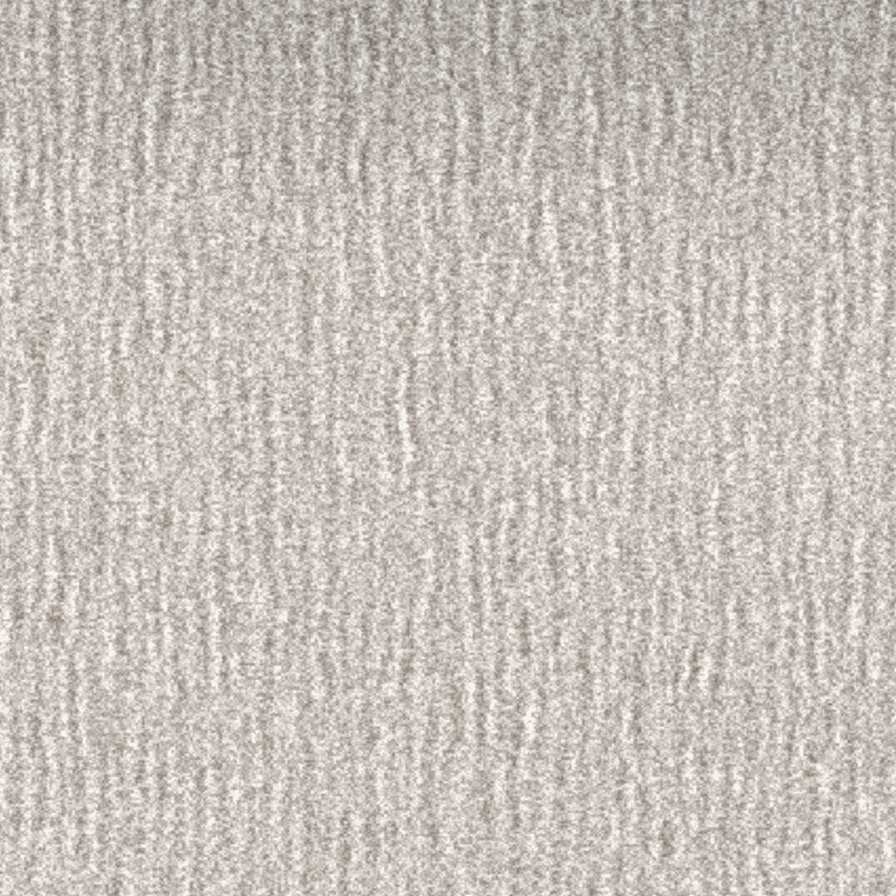
Write a Shadertoy shader that draws this texture.

```glsl
// Crinkled beige knit: wavering vertical ribs that fork and fade,
// covered by fine stitch grain and shaded darker along the top edge.
// Ribs are banded streak noise over a faint wave; the grain is fine noise.

const float TAU = 6.2831853;
const vec3 SHADOW_YARN = vec3(0.59, 0.55, 0.52);
const vec3 LIGHT_YARN = vec3(0.91, 0.89, 0.865);
const vec3 COOL_TINT = vec3(-0.012, 0.0, 0.012);

// Integer hash of a lattice cell, from 0 to 1
float hash(vec2 cell, uint seed) {
    uvec2 q = uvec2(ivec2(cell));
    uint h = q.x * 1597334677u ^ q.y * 3812015801u ^ seed * 2654435769u;
    h = (h ^ (h >> 16)) * 2246822519u;
    h = (h ^ (h >> 13)) * 3266489917u;
    return float((h ^ (h >> 16)) >> 8) / 16777216.0;
}

// Smooth value noise centred on zero
float noise(vec2 p, uint seed) {
    vec2 cell = floor(p);
    vec2 f = fract(p);
    f = f * f * (3.0 - 2.0 * f);
    float low = mix(hash(cell, seed), hash(cell + vec2(1, 0), seed), f.x);
    float high = mix(hash(cell + vec2(0, 1), seed), hash(cell + vec2(1, 1), seed), f.x);
    return mix(low, high, f.y) - 0.5;
}

// Upright streaks: noise without its broad part across x
float streaks(vec2 p, uint seed) {
    vec2 side = vec2(1, 0);
    return noise(p, seed) - 0.5 * (noise(p + side, seed) + noise(p - side, seed));
}

// Vertical folds: a faint wave under long and short streaks, all bent locally
float ribs(vec2 p, float count) {
    float drift = 0.013 * noise(p * vec2(14.0, 9.0), 1u)
                + 0.010 * noise(p * vec2(30.0, 22.0), 2u)
                + 0.004 * noise(p * vec2(70.0, 60.0), 3u);
    float x = (p.x + drift) * count;
    float wave = sin(TAU * x) * (0.35 + 0.4 * noise(p * vec2(20.0, 12.0), 4u));
    float folds = streaks(vec2(x * 2.0, p.y * 16.0), 5u);
    float creases = streaks(vec2(x * 2.4, p.y * 36.0), 6u);
    return wave + 1.25 * folds + 0.6 * creases;
}

// Fine stitches: irregular loops, loose fibres and a faint weave
float stitches(vec2 p, float rows) {
    float loops = noise(p * rows * vec2(1.06, 1.16), 7u);
    float fibres = noise(p * rows * 1.85, 8u);
    float weave = cos(TAU * p.x * rows * 0.5) * sin(TAU * p.y * rows);
    return 0.75 * loops + 0.55 * fibres + 0.04 * weave;
}

// Soft darkening towards the top, weaker at the left
float topShade(vec2 uv) {
    return smoothstep(0.68, 1.05, uv.y) * mix(0.6, 1.0, smoothstep(0.0, 0.4, uv.x));
}

void mainImage(out vec4 fragColor, in vec2 fragCoord) {
    vec2 uv = fragCoord / iResolution.xy;
    vec2 p = fragCoord / iResolution.y;

    float shade = topShade(uv);
    float patches = noise(p * vec2(5.0, 4.0), 9u);
    float tone = 0.645
               + 0.32 * ribs(p, 43.0)
               + 1.08 * stitches(p, 230.0)
               + 0.04 * patches
               - 0.31 * shade;

    vec3 color = mix(SHADOW_YARN, LIGHT_YARN, clamp(tone, -0.35, 1.2));
    fragColor = vec4(color + COOL_TINT * shade, 1.0);
}
```
